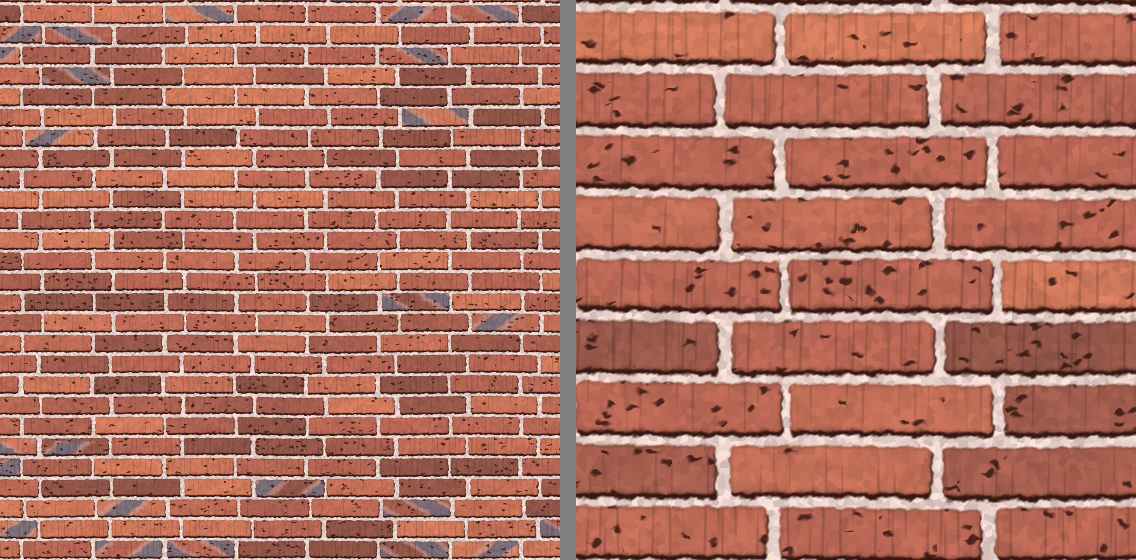
Left, the full canvas; right, a detail of the centre.
Reproduce this texture procedurally as a three.js fragment shader.

```glsl
// Weathered red brick wall in a raking bond with pale mortar and hard shadows.
#define BRICKS vec2(7.85, 27.2)
#define STAGGER 0.26
#define JOINT vec2(0.028, 0.07)
#define SHADOW vec2(0.0008, -0.0029)
#define SOFT 0.0011
#define RED vec3(0.72, 0.40, 0.33)
#define BROWN vec3(0.56, 0.33, 0.28)
#define ORANGE vec3(0.82, 0.48, 0.36)
#define SLATE vec3(0.45, 0.41, 0.46)
#define PINK vec3(0.75, 0.56, 0.53)
#define MORTAR vec3(0.94, 0.85, 0.82)
#define DARK vec3(0.21, 0.09, 0.07)

varying vec2 vUv;

float hash(vec2 p) {
  return fract(sin(dot(p, vec2(127.1, 311.7))) * 4375.85);
}

// Layered sines, about -1 to 1
float waves(vec2 p) {
  float a = sin(p.x + 2.0 * sin(p.y * 0.7));
  float b = sin(p.y * 1.7 + 1.6 * sin(p.x * 1.3 + 2.0));
  return 0.45 * a + 0.35 * b + 0.2 * sin(p.x * 2.9 - p.y * 2.3);
}

// Cellular noise: distance to the nearest point and that point's hash
vec2 cells(vec2 p) {
  vec2 base = floor(p);
  vec2 nearest = vec2(9.0, 0.0);
  for (int j = -1; j <= 1; j++) {
    for (int i = -1; i <= 1; i++) {
      vec2 cell = base + vec2(float(i), float(j));
      vec2 point = cell + vec2(hash(cell), hash(cell + 37.3));
      float d = length(p - point);
      if (d < nearest.x) nearest = vec2(d, hash(cell + 71.9));
    }
  }
  return nearest;
}

float roundBox(vec2 p, vec2 halfSize, float radius) {
  vec2 d = abs(p) - halfSize + radius;
  return length(max(d, 0.0)) + min(max(d.x, d.y), 0.0) - radius;
}

float fill(float d) {
  return 1.0 - smoothstep(-SOFT, SOFT, d);
}

// Fired clay: tone per brick, slate smears, scratches and pits
vec3 clay(vec2 uv, vec2 local, vec2 id) {
  float region = 0.12 * waves(uv * 5.0 + 1.0) + 0.08 * (0.5 - uv.x);
  float tone = clamp(hash(id + 5.1) + region, 0.0, 1.0);
  vec3 color = mix(BROWN, RED, smoothstep(0.05, 0.45, tone));
  color = mix(color, ORANGE, smoothstep(0.55, 1.0, tone));

  // Diagonal kiln marks on a few bricks, mostly near the top and bottom
  float chance = 0.03 + 0.16 * smoothstep(0.18, 0.42, abs(uv.y - 0.5));
  float marked = step(hash(id + 9.7), chance);
  float lean = hash(id + 3.3) < 0.6 ? 0.45 : -0.35;
  float band = sin(local.x * 7.0 + local.y * lean * 7.0 + hash(id) * 6.3);
  band += 0.25 * waves(uv * vec2(90.0, 160.0));
  color = mix(color, PINK, 0.75 * marked * smoothstep(-0.6, 0.1, band));
  color = mix(color, SLATE, 0.9 * marked * smoothstep(0.25, 0.6, band));

  // Mottling and fine upright scratches
  vec2 grain = cells(uv * vec2(230.0, 210.0));
  color *= 0.95 + 0.12 * grain.y + 0.04 * waves(uv * vec2(70.0, 110.0));
  float scratch = waves(vec2(uv.x * 620.0 + id.y * 4.1, uv.y * 25.0));
  color *= 1.0 - 0.14 * smoothstep(0.35, 0.85, scratch);

  // Ragged pits gather on the rougher, darker bricks
  float rough = hash(id + 8.2) * (1.2 - 0.7 * tone);
  vec2 bent = uv + 0.002 * vec2(waves(uv * 300.0), waves(uv.yx * 360.0));
  vec2 pit = cells(bent * vec2(95.0, 185.0));
  float density = 0.03 + 0.3 * rough * (0.6 + 0.6 * waves(uv * 75.0));
  float hole = step(pit.y, density) * (1.0 - smoothstep(0.14, 0.46, pit.x));
  return mix(color, DARK, 0.85 * hole);
}

void main() {
  // Brick grid, with each course slightly out of line
  vec2 grid = vUv * BRICKS;
  grid.y += 0.035 * waves(vec2(vUv.x * 11.0, floor(grid.y) * 0.2));
  float row = floor(grid.y);
  grid.x -= 0.31 + STAGGER * mod(row, 2.0) + 0.07 * (hash(vec2(row, 2.0)) - 0.5);
  vec2 id = vec2(floor(grid.x), row);
  vec2 local = fract(grid);

  // Uneven brick ends and beds
  vec2 low = JOINT + vec2(0.022, 0.04) * (vec2(hash(id), hash(id + 1.7)) - 0.5);
  vec2 high = 1.0 - JOINT + vec2(0.022, 0.04) * (vec2(hash(id + 2.9), hash(id + 4.3)) - 0.5);
  low.y -= SHADOW.y * BRICKS.y;
  vec2 p = (local - 0.5 * (low + high)) / BRICKS;
  vec2 halfSize = 0.5 * (high - low) / BRICKS;
  float chip = 0.0008 * waves(vUv * 260.0) + 0.0005 * waves(vUv * 610.0);
  float face = roundBox(p, halfSize, 0.003) + chip;
  float shade = roundBox(p - SHADOW, halfSize, 0.003) + 1.4 * chip;

  // Sandy mortar, then the cast shadow, then the brick face
  vec2 sand = cells(vUv * 260.0);
  vec3 color = MORTAR * (0.86 + 0.2 * sand.y);
  color = mix(color, DARK, fill(shade));
  vec3 brick = clay(vUv, local, id);
  brick *= 1.0 - 0.14 * smoothstep(-0.003, 0.0, face);
  color = mix(color, brick, fill(face));

  gl_FragColor = vec4(color, 1.0);
}
```
